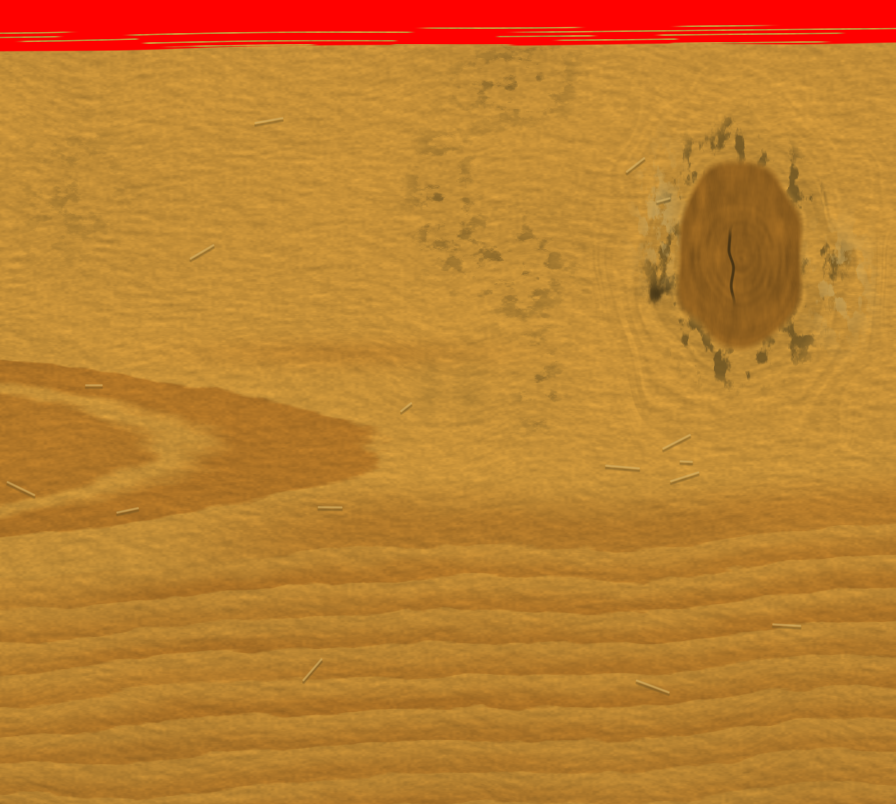
Reproduce this texture procedurally as a WebGL 1 fragment shader.

```glsl
precision highp float;
// Weathered pine board: flame-shaped growth rings, wavy stripes below, an oval
// knot, grey stains and loose fibres, under a band of red paint with torn edge.
// Stretched value noise gives the fibre; distance fields place the large forms.
uniform vec2 u_resolution;

#define EARLY_WOOD vec3(0.775, 0.565, 0.220)
#define LATE_WOOD vec3(0.665, 0.430, 0.135)
#define KNOT_WOOD vec3(0.555, 0.360, 0.110)
#define STAIN vec3(0.40, 0.31, 0.13)
#define PALE_FIBRE vec3(0.84, 0.70, 0.40)
#define PAINT vec3(1.0, 0.005, 0.0)
#define KNOT_CENTRE vec2(0.922, 0.678)
#define KNOT_RADII vec2(0.078, 0.113)
#define STRIPE_STEP 0.043
#define RELIEF 0.17
#define SPLINTERS 16

float hash(vec2 p) {
  vec3 q = fract(vec3(p.xyx) * 0.1031);
  q += dot(q, q.yzx + 33.33);
  return fract((q.x + q.y) * q.z);
}

float noise(vec2 p) {
  vec2 i = floor(p), f = fract(p);
  f = f * f * (3.0 - 2.0 * f);
  return mix(mix(hash(i), hash(i + vec2(1, 0)), f.x),
             mix(hash(i + vec2(0, 1)), hash(i + vec2(1, 1)), f.x), f.y);
}

float fbm(vec2 p) {
  float sum = 0.0, gain = 0.53;
  for (int i = 0; i < 4; i++) {
    sum += gain * noise(p);
    p = p * 2.03 + 17.3;
    gain *= 0.5;
  }
  return sum;
}

// Soft elliptical spot
float blob(vec2 p, vec2 centre, vec2 radii) {
  vec2 d = (p - centre) / radii;
  return exp(-dot(d, d));
}

float segment(vec2 p, vec2 a, vec2 b) {
  vec2 ab = b - a;
  return length(p - a - ab * clamp(dot(p - a, ab) / dot(ab, ab), 0.0, 1.0));
}

// Amount of darker late wood: nested flames at left, stripes in the lower half
float lateWood(vec2 p) {
  float jag = fbm(p * vec2(22.0, 70.0)) - 0.5;
  float dy = p.y - 0.442;
  float s = p.x + 38.0 * dy * dy + 0.07 * jag;
  float flame = smoothstep(0.49, 0.46, s) * smoothstep(0.23, 0.30, s);
  flame += 0.9 * smoothstep(0.21, 0.16, s);
  float h = p.y + 0.036 * (1.0 - smoothstep(0.0, 0.5, p.x))
          - 0.025 * smoothstep(0.75, 1.1, p.x)
          + 0.022 * (noise(p * vec2(5.0, 7.0)) - 0.5) + 0.014 * jag;
  float g = (0.326 - h) / STRIPE_STEP;
  g += 0.05 * max(g, 0.0);
  float f = fract(g);
  float stripe = smoothstep(0.1, 0.9, f) * (1.0 - smoothstep(0.92, 1.0, f));
  stripe *= 0.55 + 0.6 * noise(vec2(p.x * 4.0, floor(g) * 3.7));
  float broad = smoothstep(0.405, 0.345, h) * smoothstep(0.15, 0.45, p.x);
  float lower = mix(0.75 * broad, 0.2 + 0.75 * stripe, smoothstep(-0.04, 0.04, g));
  float streak = 0.5 * blob(p, vec2(0.43, 0.56), vec2(0.17, 0.018));
  return clamp(max(flame, lower) + streak, 0.0, 1.0);
}

// Grey weathering, gathered in spots and broken into small flecks
float stains(vec2 p) {
  float m = blob(p, vec2(0.64, 0.90), vec2(0.07, 0.05));
  m += blob(p, vec2(0.55, 0.75), vec2(0.04, 0.08));
  m += blob(p, vec2(0.64, 0.67), vec2(0.07, 0.06));
  m += 0.8 * blob(p, vec2(0.67, 0.52), vec2(0.03, 0.07));
  m += 0.5 * blob(p, vec2(0.09, 0.76), vec2(0.07, 0.09));
  float flecks = smoothstep(0.50, 0.72, fbm(p * vec2(55.0, 85.0)));
  float smudge = blob(p, vec2(0.586, 0.52), vec2(0.02, 0.045))
               + 0.8 * blob(p, vec2(0.535, 0.52), vec2(0.014, 0.05));
  return min(m, 1.0) * (0.08 + 0.75 * flecks) + 0.45 * smudge * fbm(p * vec2(60.0, 90.0));
}

void main() {
  vec2 p = gl_FragCoord.xy / u_resolution.y;
  float px = 1.0 / u_resolution.y;

  // Fibre direction turns into ovals near the knot
  vec2 k = (p - KNOT_CENTRE) / KNOT_RADII;
  float r = length(k) * (1.0 + 0.22 * (noise(k * 2.0 + 9.0) - 0.5));
  float halo = smoothstep(2.7, 1.3, r);
  vec2 fibre = p * vec2(45.0, 150.0) + vec2(0.0, 4.0 * noise(p * 9.0));
  float relief = fbm(fibre) - fbm(fibre + vec2(0.25, 0.7));
  float rings = noise(vec2(r * 17.0, 3.0 * k.y / (r + 0.3))) - 0.5;

  vec3 col = mix(EARLY_WOOD, LATE_WOOD, 0.85 * lateWood(p) * (1.0 - 0.6 * halo));
  col *= 1.0 + RELIEF * relief + 0.09 * (fbm(p * vec2(5.0, 14.0)) - 0.5);
  col *= 1.0 + 0.08 * (noise(p * vec2(230.0, 330.0)) - 0.5);
  col *= 0.95 + 0.05 * smoothstep(0.0, 0.5, p.y);
  col *= 1.0 + 0.13 * rings * smoothstep(3.2, 1.4, r);
  col = mix(col, STAIN, 0.75 * stains(p));

  // Knot: bruised collar, pale torn sides, brown heart and a crack
  float torn = fbm(p * vec2(75.0, 45.0));
  float collar = smoothstep(1.75, 1.3, r) * smoothstep(0.9, 1.1, r);
  col = mix(col, STAIN, collar * (0.10 + 0.7 * smoothstep(0.52, 0.72, torn)));
  float sides = blob(p, vec2(0.82, 0.73), vec2(0.026, 0.07))
              + blob(p, vec2(1.045, 0.65), vec2(0.035, 0.06));
  col = mix(col, PALE_FIBRE * 0.92, 0.7 * sides * smoothstep(0.44, 0.6, fbm(p * vec2(85.0, 50.0) + 40.0)));
  col = mix(col, STAIN * 0.6, 0.8 * blob(p, vec2(0.818, 0.635), vec2(0.018, 0.012)) * smoothstep(0.3, 0.6, torn));
  float heart = smoothstep(1.06, 0.94, r);
  vec3 heartCol = KNOT_WOOD * (0.94 + 0.35 * (fbm(p * vec2(95.0, 28.0)) - 0.45) + 0.12 * rings);
  col = mix(col, heartCol, 0.88 * heart);
  float crackX = 0.911 + 0.012 * (noise(vec2(p.y * 45.0, 2.0)) - 0.5);
  float crack = smoothstep(0.003, 0.0005, abs(p.x - crackX)) * smoothstep(0.055, 0.03, abs(p.y - 0.67));
  col = mix(col, STAIN * 0.5, 0.75 * crack);

  // Loose pale splinters, each with a thin shadow
  for (int i = 0; i < SPLINTERS; i++) {
    float n = float(i);
    vec2 a = vec2(1.1 * hash(vec2(n, 3.1)), 0.1 + 0.75 * hash(vec2(n, 8.7)));
    float turn = 1.4 * (hash(vec2(n, 5.3)) - 0.35);
    vec2 b = a + (0.012 + 0.03 * hash(vec2(n, 1.9))) * vec2(cos(turn), sin(turn));
    float shade = smoothstep(0.003, 0.0, segment(p + vec2(0.0, 0.003), a, b));
    float light = smoothstep(0.0012 + px, 0.0, segment(p, a, b));
    col = mix(col, STAIN, 0.45 * shade);
    col = mix(col, PALE_FIBRE, 0.65 * light);
  }

  // Red paint, its lower edge split by thin strips of bare wood
  float t = p.y - 0.009 * p.x + 0.004 * (noise(vec2(p.x * 3.0, 1.0)) - 0.5);
  float row = t * 190.0;
  float gap = smoothstep(0.19 + 95.0 * px, 0.19 - 95.0 * px, abs(fract(row) - 0.5));
  gap *= smoothstep(0.42, 0.5, noise(vec2(p.x * 9.0, floor(row) * 7.3)));
  gap *= 1.0 - smoothstep(0.962, 0.964, t);
  float edge = 0.938 + 0.004 * (noise(vec2(p.x * 6.0, 4.0)) - 0.5);
  float paint = smoothstep(edge - px, edge + px, t) * (1.0 - gap);
  gl_FragColor = vec4(mix(col, PAINT, paint), 1.0);
}
```
